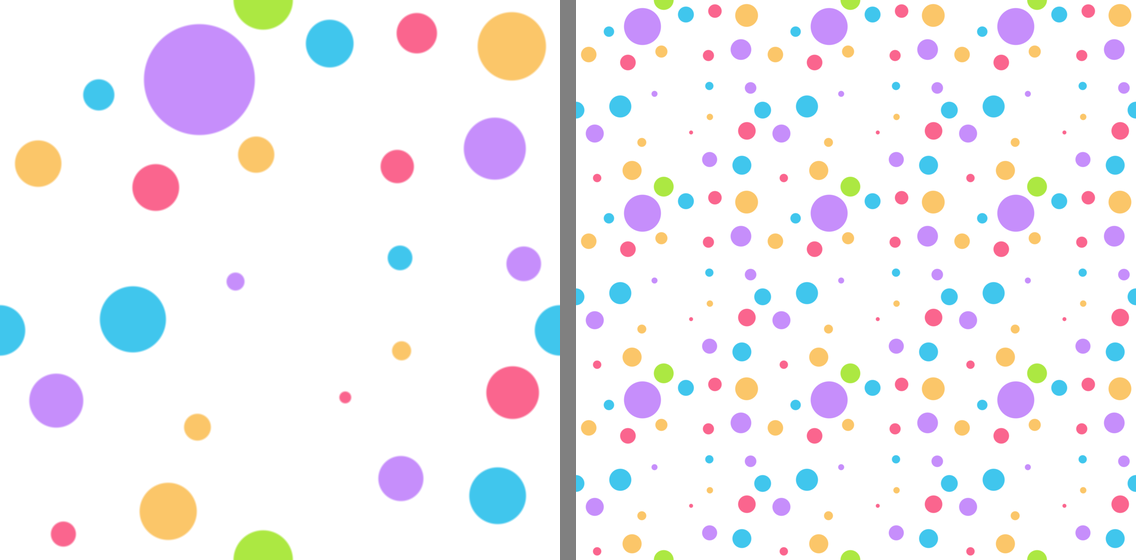
Left, the tile; right, the same tile 3 across and 3 down.
Reproduce this pattern procedurally as a three.js fragment shader.

```glsl
// Flat round dots in five bright colours, scattered loosely over white.
// One dot sits in each cell of a 5 x 5 grid, jittered and swayed by sines that
// fade at the borders. Two dots lie across the borders and wrap around.

varying vec2 vUv;

const float PI = 3.14159265;

vec2 hash2(float n) {
  return fract(sin(n * vec2(12.99, 78.23) + vec2(1.7, 4.1)) * 4375.85);
}

// Smallest radius, largest radius and growth curve of each colour family
vec3 familySizes(float family) {
  if (family < 0.5) return vec3(0.017, 0.061, 1.15);
  if (family < 1.5) return vec3(0.022, 0.059, 1.15);
  if (family < 2.5) return vec3(0.0105, 0.047, 0.7);
  return vec3(0.016, 0.062, 0.7);
}

vec3 familyColor(float family) {
  if (family < 0.5) return vec3(0.985, 0.775, 0.41); // orange
  if (family < 1.5) return vec3(0.25, 0.775, 0.93);  // blue
  if (family < 2.5) return vec3(0.98, 0.395, 0.555); // pink
  return vec3(0.775, 0.555, 0.985);                  // purple
}

// Centre of a dot: its cell, jittered within the free room, then swayed
vec2 dotCenter(float n, float radius) {
  float cell = mod(n * 21.0 + 6.0, 25.0);
  float row = floor((cell + 0.5) / 5.0);
  vec2 center = (vec2(cell - row * 5.0, row) + 0.5) / 5.0;
  center += (hash2(n) * 2.0 - 1.0) * max(0.0, 0.08 - radius);
  center.x += 0.07 * sin(1.9 * (row - 3.1)) * sin(PI * center.x);
  center.y -= 0.05 * sin(2.0 * PI * center.x) * sin(PI * center.y);
  return center;
}

void main() {
  vec3 color = vec3(1.0);
  for (int i = 0; i < 25; i++) {
    float n = float(i);
    float family = mod(n, 4.0);
    float group = floor((n + 0.5) / 4.0);

    // Shuffle six sizes within each family
    float size = mod((group + 1.0) * (family + 2.0), 7.0) - 1.0;
    vec3 sizes = familySizes(family);
    float radius = mix(sizes.x, sizes.y, pow(max(size, 0.0) / 5.0, sizes.z));
    if (i == 15) radius = 0.099;
    vec3 tint = familyColor(family);
    vec2 center = dotCenter(n, radius);

    // The giant keeps clear of the top border
    if (i == 15) center.y -= 0.03;

    // The only green dot lies across the bottom border
    if (i == 1) {
      center = vec2(0.47, 0.0);
      radius = 0.053;
      tint = vec3(0.675, 0.91, 0.26);
    }

    // One blue dot lies across the left border
    if (i == 24) {
      center = vec2(0.0, 0.41);
      radius = 0.045;
      tint = familyColor(1.0);
    }

    // Shortest way to the centre across the wrapped edges
    vec2 offset = vUv - center;
    offset -= floor(offset + 0.5);
    float edge = length(offset) - radius;
    color = mix(color, tint, 1.0 - smoothstep(-0.0024, 0.0024, edge));
  }
  gl_FragColor = vec4(color, 1.0);
}
```
